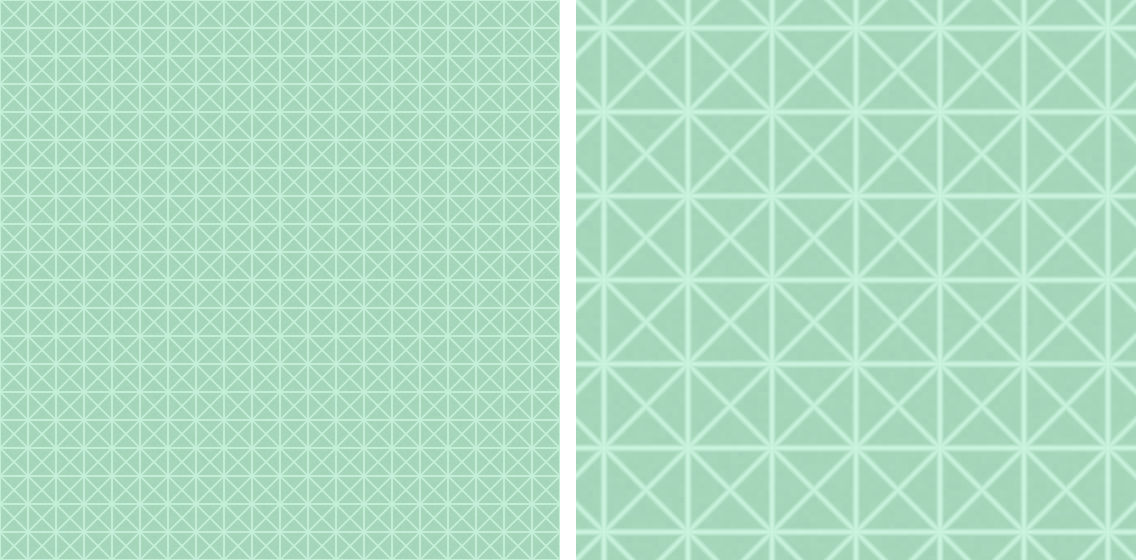
Left, the full canvas; right, a detail of the centre.
A WebGL 1 fragment shader for this pattern:

```glsl
precision highp float;
// Pale mint lattice: a square grid with both diagonals drawn in every cell.

uniform vec2 u_resolution;

float hash(vec2 p) {
  return fract(sin(dot(p, vec2(127.1, 311.7))) * 43758.5453);
}

// Distance to the nearest whole number
vec2 toInteger(vec2 v) {
  return abs(fract(v + 0.5) - 0.5);
}

// Coverage of a line of the given half width, with a soft edge
float stroke(float dist, float halfWidth, float blur) {
  return 1.0 - smoothstep(halfWidth - blur, halfWidth + blur, dist);
}

void main() {
  vec2 uv = gl_FragCoord.xy / u_resolution;
  vec2 p = uv * 20.0;
  float pixel = 20.0 / min(u_resolution.x, u_resolution.y);
  float blur = max(0.75 * pixel, 0.03);

  // Upright and level lines on every cell border
  vec2 grid = toInteger(p);
  float gridLine = stroke(min(grid.x, grid.y), 0.03, blur);

  // Diagonals joining opposite corners of every cell
  vec2 slant = toInteger(vec2(p.x + p.y, p.x - p.y)) * 0.70711;
  float diagonal = stroke(min(slant.x, slant.y), 0.029, blur);

  // Faint grain on the ground; its cells fit the canvas a whole number of times
  float grain = hash(floor(uv * 256.0)) - 0.5;
  vec3 ground = vec3(0.647, 0.839, 0.73) + 0.012 * grain;

  float line = max(gridLine, 0.92 * diagonal);
  gl_FragColor = vec4(mix(ground, vec3(0.795, 0.955, 0.87), line), 1.0);
}
```
